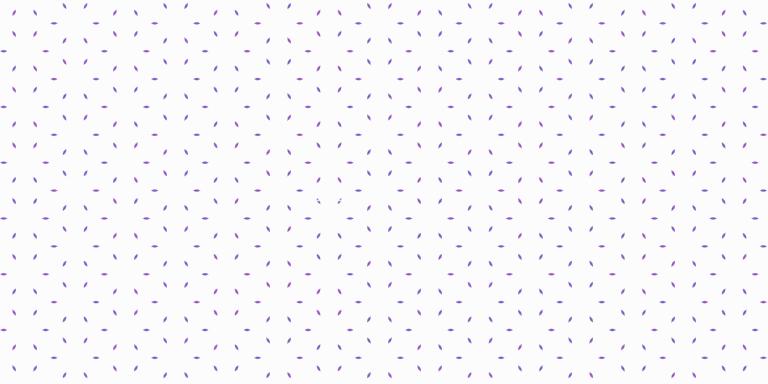
Reproduce this pattern procedurally as a WebGL 1 fragment shader.

```glsl
precision highp float;
// Staggered rings of six small violet petals on near-white paper.
uniform vec2 u_resolution;

// All lengths are fractions of the canvas height.
const float PANEL_WIDTH = 0.9237;
const float PANEL_START = 0.6576;
const float COLUMNS = 7.0;
const float FIRST_COLUMN = 0.0682;
const float COLUMN_PITCH = 0.1311;
const float ROW_PITCH = 0.1452;
const float ROW_START = 0.8667;
const vec2 RING_RADIUS = vec2(0.0547, 0.0521);
const vec2 PETAL_HALF = vec2(0.0083, 0.0030);
const vec3 PAPER = vec3(0.99);
const vec3 BLUE_VIOLET = vec3(0.47, 0.37, 0.77);
const vec3 RED_VIOLET = vec3(0.59, 0.34, 0.76);

float hash(vec3 p) {
  return fract(sin(dot(p, vec3(127.1, 311.7, 74.7))) * 4375.85);
}

// Signed distance to a pointed lens lying along x.
float lensDistance(vec2 p, vec2 halfSize) {
  float radius = dot(halfSize, halfSize) / (2.0 * halfSize.y);
  return length(vec2(p.x, abs(p.y) + radius - halfSize.y)) - radius;
}

float coverage(float d, float pixel) {
  return clamp(0.5 - d / (1.25 * pixel), 0.0, 1.0);
}

// Offset from the nearest ring centre (xy) and its column and row (zw).
vec4 ringCell(vec2 p) {
  // Columns sit in panels, with a slightly wider gap at each seam.
  float panel = floor((p.x - PANEL_START) / PANEL_WIDTH);
  float x = p.x - PANEL_START - panel * PANEL_WIDTH - FIRST_COLUMN;
  float column = clamp(floor(x / COLUMN_PITCH + 0.5), 0.0, COLUMNS - 1.0);
  float index = column + COLUMNS * (panel + 1.0);
  // Alternate columns shift by half a row.
  float y = p.y - ROW_START - 0.5 * ROW_PITCH * mod(index, 2.0);
  float row = floor(y / ROW_PITCH + 0.5);
  return vec4(x - column * COLUMN_PITCH, y - row * ROW_PITCH, index, row);
}

// Petal colour in rgb and ink coverage in a.
vec4 petalRing(vec2 p, vec2 id, float pixel) {
  vec4 ink = vec4(BLUE_VIOLET, 0.0);
  for (int i = 0; i < 6; i++) {
    float angle = float(i) * 1.0472;
    vec2 axis = vec2(cos(angle), sin(angle));
    vec2 q = p - axis * RING_RADIUS;
    q = vec2(dot(q, axis), dot(q, vec2(-axis.y, axis.x)));
    float amount = coverage(lensDistance(q, PETAL_HALF), pixel);
    if (amount > ink.a) {
      float tint = hash(vec3(id, float(i)));
      ink = vec4(mix(BLUE_VIOLET, RED_VIOLET, tint), amount);
    }
  }
  return ink;
}

// Thin worn streak that breaks the two petals it crosses.
float wear(vec2 p) {
  vec2 q = (p - vec2(0.858, 0.478)) / vec2(0.045, 0.0035);
  return 0.8 * (1.0 - smoothstep(0.6, 1.2, length(q)));
}

void main() {
  float pixel = 1.0 / u_resolution.y;
  vec2 p = gl_FragCoord.xy * pixel;
  vec4 cell = ringCell(p);
  vec4 ink = petalRing(cell.xy, cell.zw, pixel);
  gl_FragColor = vec4(mix(PAPER, ink.rgb, ink.a * (1.0 - wear(p))), 1.0);
}
```
